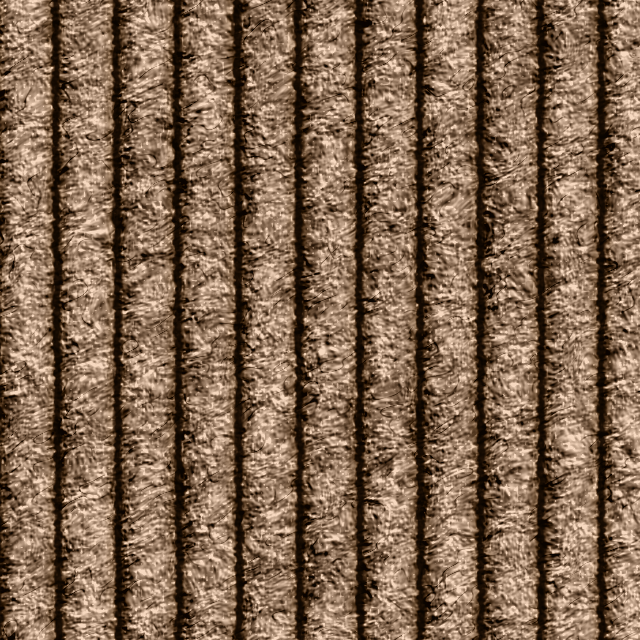
A WebGL 1 fragment shader for this texture:

```glsl
precision highp float;
// Brown corduroy: about ten and a half vertical ribs parted by narrow dark grooves.
// Each rib has a rounded shade profile; slanted, embossed noise forms the tufted
// pile, and one tone curve turns the resulting lightness into warm brown.

uniform vec2 u_resolution;

float hash(vec2 p) {
  vec3 q = fract(p.xyx * 0.1031);
  q += dot(q, q.yzx + 33.33);
  return fract((q.x + q.y) * q.z);
}

float noise(vec2 p) {
  vec2 cell = floor(p), f = fract(p);
  f = f * f * (3.0 - 2.0 * f);
  return mix(mix(hash(cell), hash(cell + vec2(1.0, 0.0)), f.x),
             mix(hash(cell + vec2(0.0, 1.0)), hash(cell + 1.0), f.x), f.y);
}

// Bend the fibre direction locally, then align x with the slant of the tufts.
vec2 combed(vec2 p) {
  p += 0.016 * (vec2(noise(p * 24.0), noise(p * 24.0 + 40.0)) - 0.5);
  return mat2(0.87, -0.5, 0.5, 0.87) * p + 3.0;
}

// Height of the pile, from clumps down to single fibres.
float pile(vec2 p) {
  vec2 q = combed(p);
  return 0.46 * noise(q * vec2(58.0, 105.0))
       + 0.32 * noise(q * vec2(130.0, 200.0) + 7.0)
       + 0.26 * noise(q * vec2(250.0, 290.0) + 19.0);
}

// Thin dark partings between tufts, present only in patches.
float crevice(vec2 p) {
  vec2 q = combed(p);
  float line = 1.0 - smoothstep(0.0, 0.09, abs(noise(q * vec2(42.0, 80.0) + 31.0) - 0.5));
  return line * smoothstep(0.4, 0.7, noise(p * 48.0 + 11.0));
}

vec3 brown(float light) {
  return light - vec3(0.0, 0.12, 0.22) * (1.0 - exp(-5.2 * light));
}

void main() {
  vec2 p = gl_FragCoord.xy / u_resolution.y;

  // Rib coordinate: slightly leaning, with ragged groove edges.
  float rib = (p.x - mix(0.0911, 0.0859, p.y)) / mix(0.0943, 0.0948, p.y);
  rib += 0.04 * (noise(p * vec2(12.0, 105.0) + 5.0) - 0.5)
       + 0.055 * (noise(p * 210.0 + 60.0) - 0.5);
  float across = fract(rib);

  // Rounded profile: dim left flank, bright crown, brown right flank.
  float shade = 0.34 + 0.30 * smoothstep(0.03, 0.45, across)
              - 0.13 * smoothstep(0.70, 0.95, across);
  float body = smoothstep(0.03, 0.11, across) * (1.0 - smoothstep(0.91, 0.975, across));

  // Pile relief lit from the upper right, with partings and bright fibre tips.
  float height = pile(p);
  float relief = height - pile(p + vec2(0.0022, 0.0034));
  float grain = 0.62 * (height - 0.52) + 0.80 * relief
              - 0.26 * crevice(p)
              + 0.24 * smoothstep(0.68, 0.95, noise(p * 235.0 + 90.0));
  grain *= 1.25 - 0.3 * smoothstep(0.1, 0.9, across);

  // Slow wear along the cloth and a faint difference from rib to rib.
  float wear = 0.10 * (noise(p * vec2(14.0, 9.0) + 2.0) - 0.5)
             + 0.09 * (noise(p * 36.0 + 70.0) - 0.5)
             + 0.03 * (hash(vec2(floor(rib) + 20.0, 4.0)) - 0.5);

  float light = mix(0.08 + 0.12 * grain, shade + grain + wear, body);
  vec3 color = brown(clamp(light, 0.04, 0.97));

  // Flanks are a little warmer than the crown.
  float flank = smoothstep(0.25, 0.48, abs(across - 0.5));
  color -= vec3(0.0, 0.012, 0.035) * flank * body;

  gl_FragColor = vec4(clamp(color, 0.0, 1.0), 1.0);
}
```
